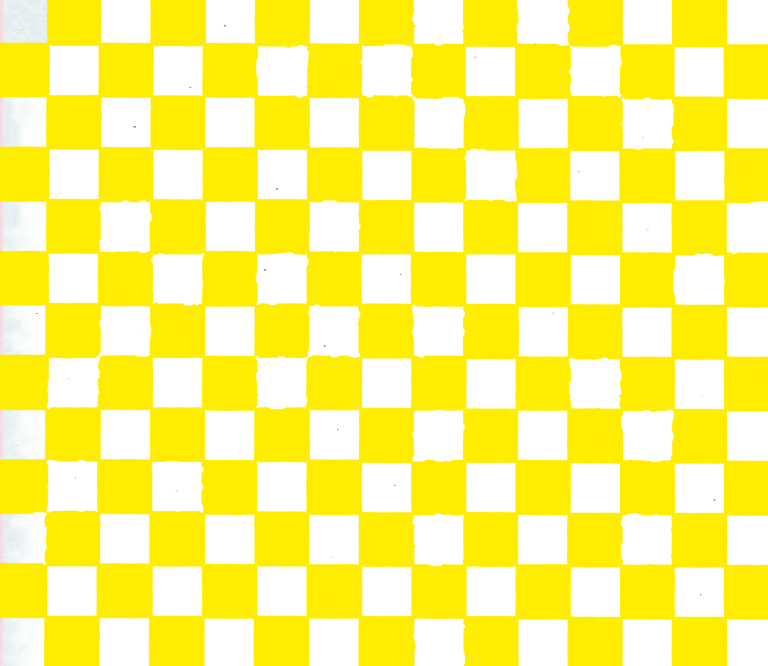
A WebGL 1 fragment shader for this pattern:

```glsl
precision highp float;
// Yellow and white checkerboard, about 15 columns by 13 rows, cut off at the borders.
// White boxes sit slightly loose in a skewed grid over yellow; hashes and value noise
// add ragged edges, small specks and a grey, pink-rimmed fade along the left side.

uniform vec2 u_resolution;

float hash(vec2 p) {
  return fract(sin(dot(p, vec2(127.1, 311.7))) * 43758.5453);
}

float noise(vec2 p) {
  vec2 i = floor(p);
  vec2 f = fract(p);
  f = f * f * (3.0 - 2.0 * f);
  return mix(mix(hash(i), hash(i + vec2(1.0, 0.0)), f.x),
             mix(hash(i + vec2(0.0, 1.0)), hash(i + vec2(1.0, 1.0)), f.x), f.y);
}

float boxDistance(vec2 p, vec2 halfSize) {
  vec2 q = abs(p) - halfSize;
  return length(max(q, 0.0)) + min(max(q.x, q.y), 0.0);
}

// Grid coordinates, one unit per square, counted from the top left
vec2 gridPosition(vec2 uv) {
  float down = 1.0 - uv.y;
  float leftLean = max(0.0, 1.0 - 2.0 * uv.x);
  return vec2(uv.x * 14.727 + 0.088 + 0.055 * (down - 0.3) * leftLean,
              down * 12.795 + 0.154 - 0.035 * uv.x);
}

// Signed distance to the white box of a cell, with slight shifts and rough spots
float whiteSquare(vec2 grid, vec2 cell) {
  vec2 jitter = vec2(hash(cell + 3.1), hash(cell + 8.7)) - 0.5;
  float d = boxDistance(grid - cell - 0.5 - 0.014 * jitter, vec2(0.47, 0.473));
  float worn = step(0.72, hash(cell + 21.3));
  d += 0.008 * (noise(grid * 9.0) - 0.5);
  d -= worn * 0.035 * smoothstep(0.6, 0.9, noise(grid * 6.0 + 40.0));
  d += worn * 0.025 * smoothstep(0.75, 0.95, noise(grid * 11.0 + 90.0));
  return d;
}

// Coverage of one tiny speck, present in a few cells only
float speck(vec2 grid, vec2 cell, float pixel) {
  vec2 center = cell + 0.15 + 0.7 * vec2(hash(cell + 5.3), hash(cell + 11.9));
  float radius = 0.012 + 0.014 * hash(cell + 2.2);
  float d = length((grid - center) * vec2(1.0, 1.3)) - radius;
  return step(0.8, hash(cell + 31.7)) * (1.0 - smoothstep(-pixel, pixel, d));
}

// Paper white, stained towards the left border and over the top left square
vec3 paper(vec2 uv, vec2 grid, vec2 cell) {
  vec3 color = vec3(0.995, 1.0, 0.995);
  float grain = noise(grid * 22.0) * 0.6 + noise(grid * 55.0) * 0.4;
  float fade = 1.0 - smoothstep(0.0, 0.05, uv.x + 0.025 * (noise(grid * 5.0) - 0.5));
  float corner = 1.0 - step(0.5, cell.x + cell.y);
  float stain = max(fade * 0.8, corner * 0.75) * (0.45 + 0.75 * grain);
  color = mix(color, vec3(0.85, 0.90, 0.92), stain);
  float rim = 1.0 - smoothstep(0.001, 0.006, uv.x);
  return mix(color, vec3(1.0, 0.83, 0.86), rim * 0.8);
}

void main() {
  vec2 uv = gl_FragCoord.xy / u_resolution;
  float pixel = 14.727 / u_resolution.x;
  vec2 grid = gridPosition(uv);
  vec2 cell = floor(grid);

  // Nearest white square: this cell or, on yellow cells, the closest neighbour
  vec2 local = grid - cell - 0.5;
  vec2 toSide = abs(local.x) > abs(local.y) ? vec2(sign(local.x), 0.0)
                                             : vec2(0.0, sign(local.y));
  vec2 whiteCell = cell + toSide * mod(cell.x + cell.y, 2.0);
  float d = whiteSquare(grid, whiteCell);
  float white = 1.0 - smoothstep(-0.75 * pixel, 0.75 * pixel, d);

  // Specks are mostly grey, some of them yellow ink
  vec3 yellow = vec3(1.0, 0.93, 0.005);
  vec3 speckColor = mix(vec3(0.45, 0.45, 0.4), vec3(0.9, 0.87, 0.5),
                        step(0.55, hash(whiteCell + 17.0)));
  vec3 ground = mix(paper(uv, grid, whiteCell), speckColor,
                    0.75 * speck(grid, whiteCell, 0.5 * pixel));

  // Faint warm print variation in the yellow
  yellow.g += 0.008 * (noise(grid * 3.0) - 0.5);
  gl_FragColor = vec4(mix(yellow, ground, white), 1.0);
}
```
